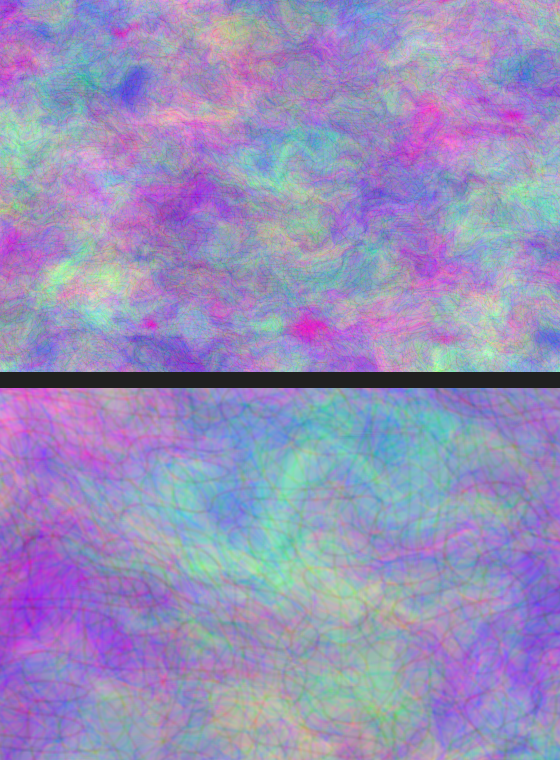
Top: the whole. Bottom: its middle third, enlarged.
Write a Shadertoy shader that draws this texture.

```glsl
const float TAU = 6.2831853;
const vec3 BASE_COLOR = vec3(0.612, 0.590, 0.742);
const vec3 MAGENTA = vec3(0.90, 0.06, 0.76);
const vec3 BLUE = vec3(0.22, 0.32, 0.86);
const vec2 CLOUD_SCALE = vec2(4.0, 6.4);
const vec3 CLOUD_CONTRAST = vec3(0.56, 0.73, 0.28);
const float CLOUD_FALLOFF = 0.76;
const float CLOUD_RAGGED = 0.055;
const float GREEN_TO_BLUE = -0.16;
const float SPOT_CELL = 0.27;
const float SPOT_STRENGTH = 0.90;
const int FIBRE_LAYERS = 22;
const vec2 FIBRE_SCALE = vec2(15.0, 33.0);
const float FIBRE_LEVELS = 3.4;
const float FIBRE_WIDTH = 0.0026;
const float FIBRE_COVERAGE = 0.14;
const float FIBRE_CONTRAST = 0.090;
const vec2 FIBRE_SHADE = vec2(-0.34, 0.14);

vec3 hash3(vec2 p) {
    vec3 q = fract(p.xyx * vec3(0.1031, 0.1030, 0.0973));
    q += dot(q, q.yxz + 33.33);
    return fract((q.xxy + q.yzz) * q.zyx);
}

vec3 noise3(vec2 p) {
    vec2 cell = floor(p);
    vec2 f = fract(p);
    f = f * f * (3.0 - 2.0 * f);
    return mix(mix(hash3(cell), hash3(cell + vec2(1, 0)), f.x),
               mix(hash3(cell + vec2(0, 1)), hash3(cell + vec2(1, 1)), f.x), f.y);
}

mat2 rotation(float angle) {
    float c = cos(angle), s = sin(angle);
    return mat2(c, s, -s, c);
}

// Layered sines bend the domain into loose swirls
vec2 swirl(vec2 p) {
    return p + 0.014 * sin(p.yx * vec2(9.0, 7.0) + vec2(0.4, 2.1))
             + 0.006 * sin(p.yx * vec2(23.0, 19.0) + p * 11.0);
}

// Independent ragged clouds for the three channels, centred on zero
vec3 clouds(vec2 p) {
    vec2 ragged = noise3(p * 13.0 + 5.0).xy + 0.5 * noise3(p * 31.0).yz - 0.75;
    vec2 q = (p + CLOUD_RAGGED * ragged) * CLOUD_SCALE + 41.0;
    vec3 sum = vec3(0.0);
    float weight = 0.5;
    for (int i = 0; i < 6; i++) {
        sum += weight * (noise3(q) - 0.5);
        q = rotation(0.45) * q * 2.03 + 13.7;
        weight *= CLOUD_FALLOFF;
    }
    return sum;
}

// Cellular scatter of small saturated stains
vec3 addSpots(vec3 color, vec2 p) {
    vec2 q = p + 0.045 * (noise3(p * 24.0 + 7.0).xy - 0.5);
    vec2 home = floor(q / SPOT_CELL);
    for (int y = -1; y <= 1; y++) {
        for (int x = -1; x <= 1; x++) {
            vec2 cell = home + vec2(x, y);
            vec3 place = hash3(cell + 71.0);
            vec3 kind = hash3(cell + 137.0);
            vec2 offset = q - (cell + 0.15 + 0.7 * place.xy) * SPOT_CELL;
            offset = rotation(kind.z - 0.5) * offset * vec2(0.72, 1.15);
            float radius = mix(0.018, 0.040, place.z);
            float stain = exp(-dot(offset, offset) / (radius * radius));
            vec3 tint = mix(MAGENTA, BLUE, smoothstep(0.25, 0.75, kind.x));
            color = mix(color, tint, stain * SPOT_STRENGTH * kind.y);
        }
    }
    return color;
}

// Thin curled hairs along the contours of stretched noise
float fibres(vec2 p, float layer) {
    vec2 q = rotation(layer * 2.399) * p * FIBRE_SCALE + layer * 17.3 + 60.0;
    float level = noise3(q).x * FIBRE_LEVELS + 0.37 * layer;
    float slope = length(vec2(dFdx(level), dFdy(level))) * iResolution.y;
    float dist = abs(fract(level) - 0.5) / (slope + 2.0);
    float width = max(FIBRE_WIDTH, 0.8 / iResolution.y);
    return 1.0 - smoothstep(0.0, width, dist);
}

void mainImage(out vec4 fragColor, in vec2 fragCoord) {
    vec2 p = fragCoord / iResolution.y;
    vec2 bent = swirl(p);

    // Cloudy ground
    vec3 cloud = clouds(bent);
    vec3 color = BASE_COLOR + CLOUD_CONTRAST * cloud;
    color.b += GREEN_TO_BLUE * cloud.g;
    color = addSpots(color, bent);

    // Tangled fibres, pale and dark, in evenly spread hues
    for (int i = 0; i < FIBRE_LAYERS; i++) {
        float layer = float(i);
        float hue = fract(layer * 0.618);
        vec3 tint = 0.5 * cos(TAU * (hue + vec3(0.0, 0.333, 0.667)));
        tint += mix(FIBRE_SHADE.x, FIBRE_SHADE.y, fract(layer * 0.37));
        float hair = fibres(bent, layer) - FIBRE_COVERAGE;
        color += FIBRE_CONTRAST * tint * hair;
    }

    fragColor = vec4(clamp(color, 0.0, 1.0), 1.0);
}
```
